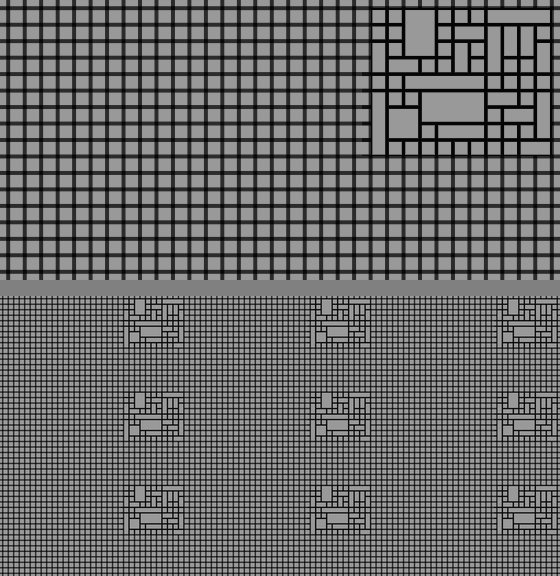
Top, the tile; bottom, the same tile 3 across and 3 down.
A Shadertoy shader for this pattern:

```glsl
// A grey 34 by 17 lattice of translucent bands that darken where they cross.
// One block of cells is replaced by black-jointed slabs: hashed cell directions
// merge neighbours into strips, and a few larger slabs lie among them.

float hash(vec2 p) {
    vec3 q = fract(p.xyx * 0.1031);
    q += dot(q, q.yzx + 33.33);
    return fract((q.x + q.y) * q.z);
}

bool inside(vec2 cell, vec4 box) {
    return all(greaterThanEqual(cell, box.xy)) && all(lessThanEqual(cell, box.zw));
}

// The block ends on lattice lines, so the canvas edges stay plain and wrap.
bool inBlock(vec2 cell) {
    return inside(cell, vec4(23, 8, 33, 16));
}

// Index of the large slab covering a cell, or -1.
int largeSlab(vec2 cell) {
    vec4 slabs[3] = vec4[3](vec4(25, 14, 26, 16), vec4(26, 10, 29, 11), vec4(24, 9, 25, 10));
    for (int i = 0; i < 3; i++)
        if (inside(cell, slabs[i])) return i;
    return -1;
}

// Strips only merge along their own direction, so every slab is a rectangle.
bool joined(vec2 cell, vec2 stepDir) {
    vec2 next = cell + stepDir;
    if (!inBlock(next)) return false;
    int slab = largeSlab(cell);
    if (slab != largeSlab(next)) return false;
    if (slab >= 0) return true;
    bool across = stepDir.x != 0.0;
    bool sameWay = (hash(cell) > 0.5) == across && (hash(next) > 0.5) == across;
    return sameWay && hash(cell + next + 71.0) > 0.15;
}

float slabShade(vec2 cell, vec2 f, float aa) {
    float edge = 1.0;
    if (!joined(cell, vec2(-1, 0))) edge = min(edge, f.x);
    if (!joined(cell, vec2(1, 0))) edge = min(edge, 1.0 - f.x);
    if (!joined(cell, vec2(0, -1))) edge = min(edge, f.y);
    if (!joined(cell, vec2(0, 1))) edge = min(edge, 1.0 - f.y);
    return mix(0.02, 0.6, smoothstep(0.11 - aa, 0.11 + aa, edge));
}

float latticeShade(vec2 p, vec2 f, float aa) {
    vec2 band = 1.0 - smoothstep(0.12 - aa, 0.12 + aa, min(f, 1.0 - f));
    // Some horizontal bands darken for half a cell beside the block.
    bool frayed = inBlock(floor(p + vec2(1.0, 0.5))) && hash(vec2(floor(p.y), 7.0)) > 0.4;
    float bandTone = frayed ? 0.06 : 0.17;
    return mix(mix(0.6, 0.17, band.x), mix(bandTone, 0.03, band.x), band.y);
}

void mainImage(out vec4 fragColor, in vec2 fragCoord) {
    vec2 p = fragCoord / iResolution.xy * vec2(34, 17);
    vec2 cell = floor(p + 0.5);
    vec2 f = p + 0.5 - cell;
    float aa = 0.6 * 17.0 / iResolution.y;

    float shade = inBlock(cell) ? slabShade(cell, f, aa) : latticeShade(p, f, aa);
    fragColor = vec4(vec3(shade), 1.0);
}
```
